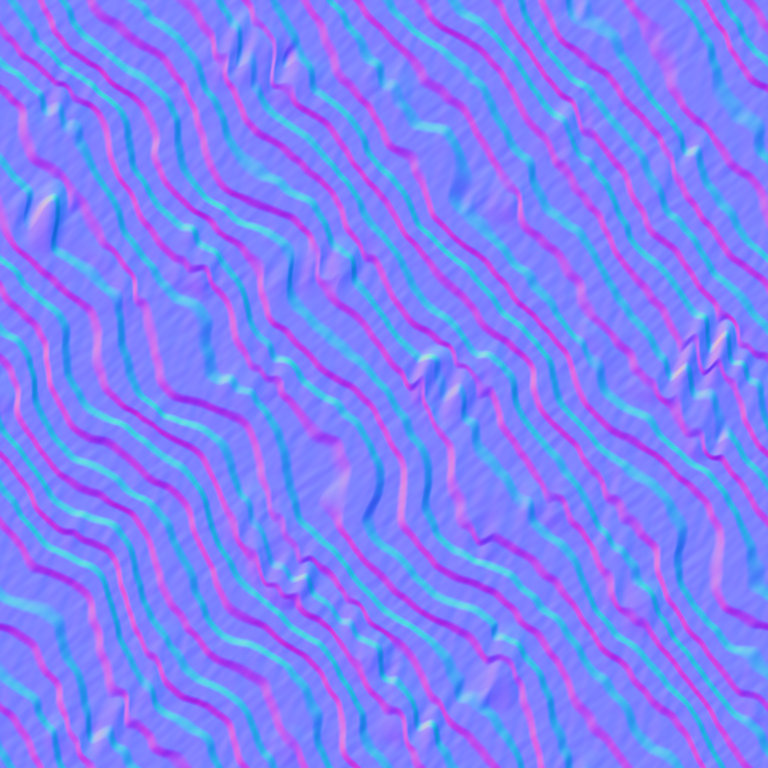
Reproduce this texture map procedurally as a WebGL 2 fragment shader.

```glsl
#version 300 es
precision highp float;
// Tiling normal map of warped diagonal terraces with ruffled patches and fine grain.

uniform vec2 u_resolution;
out vec4 fragColor;

vec2 hashGradient(vec2 cell, float seed) {
  vec2 k = vec2(dot(cell, vec2(127.1, 311.7)), dot(cell, vec2(269.5, 183.3)));
  return 2.0 * fract(sin(k + seed * 17.3) * 43758.5453) - 1.0;
}

// Gradient noise that wraps after a whole number of cells
float wrapNoise(vec2 uv, vec2 period, float seed) {
  vec2 p = uv * period;
  vec2 cell = floor(p);
  vec2 f = p - cell;
  vec2 w = f * f * f * (f * (f * 6.0 - 15.0) + 10.0);
  vec2 o = vec2(0.0, 1.0);
  float a = dot(hashGradient(mod(cell, period), seed), f);
  float b = dot(hashGradient(mod(cell + o.yx, period), seed), f - o.yx);
  float c = dot(hashGradient(mod(cell + o.xy, period), seed), f - o.xy);
  float d = dot(hashGradient(mod(cell + o.yy, period), seed), f - o.yy);
  return mix(mix(a, b, w.x), mix(c, d, w.x), w.y);
}

float terrainHeight(vec2 p) {
  // Whole-number shears keep the slanted noise seamless
  vec2 steep = vec2(2.0 * p.x - p.y, p.x);
  vec2 slant = vec2(p.x - p.y, p.y);

  // Patches where the terraces break up
  float patches = smoothstep(0.08, 0.42, wrapNoise(p, vec2(7.0), 1.0)
                + 0.4 * wrapNoise(p, vec2(13.0), 2.0));
  float ruffle = wrapNoise(steep, vec2(14.0, 22.0), 3.0);

  // Bent diagonal terraces with narrow flanks
  float phase = 12.0 * p.x + 9.0 * p.y
              + 1.3 * wrapNoise(p, vec2(5.0), 4.0)
              + 0.45 * wrapNoise(p, vec2(11.0), 5.0)
              + 0.12 * wrapNoise(slant, vec2(22.0, 18.0), 6.0)
              + 0.7 * patches * ruffle;
  float t = fract(phase);
  float terrace = smoothstep(0.1, 0.29, t) - smoothstep(0.6, 0.79, t);

  // Gentle swells and streaky grain
  float grain = 0.09 * wrapNoise(slant, vec2(60.0, 40.0), 7.0)
              + 0.12 * wrapNoise(steep, vec2(26.0, 40.0), 8.0);
  return terrace * (1.0 - 0.45 * patches) + 1.3 * patches * ruffle + grain;
}

void main() {
  vec2 p = gl_FragCoord.xy / u_resolution;

  // Slope by central differences
  vec2 e = vec2(0.002, 0.0);
  vec2 slope = vec2(terrainHeight(p + e.xy) - terrainHeight(p - e.xy),
                    terrainHeight(p + e.yx) - terrainHeight(p - e.yx)) / (2.0 * e.x);
  slope *= 0.0085;

  // Normal with green pointing down
  vec2 tilt = vec2(-slope.x, slope.y) / sqrt(1.0 + dot(slope, slope));
  float steepness = dot(tilt, tilt);
  float blue = 1.0 - 0.11 * steepness - 0.12 * steepness * steepness;
  fragColor = vec4(vec2(0.5, 0.508) + 0.5 * tilt, blue, 1.0);
}
```
